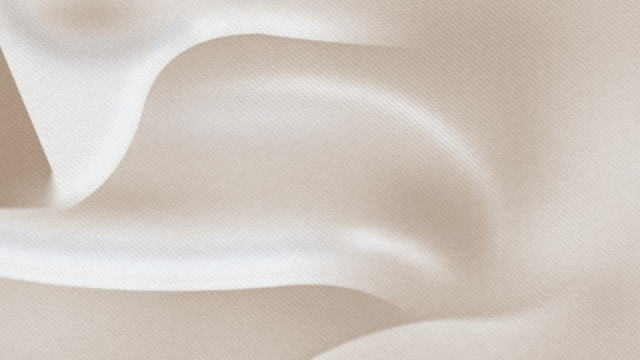
This texture is drawn by a Shadertoy shader. Its source:

```glsl
// Draped ivory satin: soft folds, shaded creases and a fine diagonal weave.
// Curved creases give signed distances that drive light and shadow; broad
// elliptical glows shape the cloth between them. Units are canvas heights.

#define SHADE vec3(0.67, 0.58, 0.50)
#define LIGHT vec3(0.92, 0.92, 0.92)
#define COOL vec3(-0.018, 0.0, 0.022)
#define BODY_TONE 0.53
#define CONTRAST 1.22
#define WEAVE_DENSITY 92.0
#define WEAVE_DEPTH 0.105
#define GRAIN_DEPTH 0.08
#define EDGE 0.004
#define CURVE_STEPS 20

float hash(vec2 p) {
    return fract(sin(dot(p, vec2(127.1, 311.7))) * 43758.545);
}

float noise(vec2 p) {
    vec2 i = floor(p), f = fract(p);
    f = f * f * (3.0 - 2.0 * f);
    return mix(mix(hash(i), hash(i + vec2(1, 0)), f.x),
               mix(hash(i + vec2(0, 1)), hash(i + vec2(1, 1)), f.x), f.y);
}

float bell(float x) { return exp(-x * x); }

float glow(vec2 p, vec2 centre, vec2 radius) {
    vec2 q = (p - centre) / radius;
    return exp(-dot(q, q));
}

// Signed distance to a quadratic curve (positive on its left) and position along it
vec2 crease(vec2 p, vec2 a, vec2 b, vec2 c) {
    vec2 from = a, best = vec2(9.0, 0.0);
    for (int i = 1; i <= CURVE_STEPS; i++) {
        float t = float(i) / float(CURVE_STEPS);
        vec2 to = mix(mix(a, b, t), mix(b, c, t), t);
        vec2 along = to - from, rel = p - from;
        float h = clamp(dot(rel, along) / dot(along, along), 0.0, 1.0);
        float d = length(rel - along * h);
        float side = along.x * rel.y - along.y * rel.x < 0.0 ? -1.0 : 1.0;
        if (d < abs(best.x)) best = vec2(d * side, t + (h - 1.0) / float(CURVE_STEPS));
        from = to;
    }
    return best;
}

float nearer(float a, float b) { return abs(a) < abs(b) ? a : b; }

void mainImage(out vec4 fragColor, in vec2 fragCoord) {
    vec2 p = fragCoord / iResolution.y;
    float soft = max(EDGE, 1.0 / iResolution.y);

    // Crease lines
    float upper = crease(p, vec2(0.185, 0.417), vec2(0.347, 0.50), vec2(0.398, 0.70)).x;
    upper = nearer(upper, crease(p, vec2(0.398, 0.70), vec2(0.45, 0.905), vec2(0.718, 0.907)).x);
    upper = nearer(upper, crease(p, vec2(0.718, 0.907), vec2(0.91, 0.88), vec2(1.157, 0.866)).x);
    float lower = nearer(crease(p, vec2(-0.05, 0.24), vec2(0.35, 0.165), vec2(0.79, 0.206)).x,
                         crease(p, vec2(0.79, 0.206), vec2(0.97, 0.225), vec2(1.10, 0.15)).x);
    float corner = nearer(crease(p, vec2(0.86, 0.0), vec2(1.09, 0.12), vec2(1.30, 0.113)).x,
                          crease(p, vec2(1.30, 0.113), vec2(1.48, 0.11), vec2(1.63, 0.21)).x);
    vec2 arcTop = crease(p, vec2(0.44, 0.734), vec2(0.97, 0.826), vec2(1.204, 0.653));
    vec2 arcSide = crease(p, vec2(1.204, 0.653), vec2(1.39, 0.51), vec2(1.39, 0.33));
    float arc = nearer(arcTop.x, arcSide.x);
    float arcPos = abs(arcTop.x) < abs(arcSide.x) ? arcTop.y : 1.0 + arcSide.y;

    // Broad light and shade of the cloth
    float tone = BODY_TONE;
    float arcFade = smoothstep(-0.1, 0.5, arcPos) * (1.0 - 0.7 * smoothstep(0.9, 1.9, arcPos));
    tone += arcFade * (0.24 * bell(arc / 0.034) + 0.11 * bell((arc + 0.06) / 0.09));
    tone += 0.15 * glow(p, vec2(0.65, 0.67), vec2(0.30, 0.06));
    tone += 0.06 * glow(p, vec2(0.70, 0.54), vec2(0.30, 0.09));
    tone -= 0.24 * glow(p, vec2(1.19, 0.44), vec2(0.18, 0.13));
    tone -= 0.16 * glow(p, vec2(1.31, 0.31), vec2(0.09, 0.13));
    tone -= 0.20 * glow(p, vec2(1.36, 0.88), vec2(0.28, 0.19));
    tone -= 0.12 * glow(p, vec2(1.45, 0.60), vec2(0.09, 0.18));
    tone += 0.19 * glow(p, vec2(1.74, 0.56), vec2(0.22, 0.30));
    tone += 0.13 * glow(p, vec2(1.54, 0.33), vec2(0.15, 0.13));
    tone -= 0.10 * glow(p, vec2(1.68, 0.17), vec2(0.10, 0.08));
    tone -= 0.16 * glow(p, vec2(0.33, 0.44), vec2(0.18, 0.05));
    tone += 0.12 * glow(p, vec2(0.06, 0.07), vec2(0.28, 0.14));
    tone -= 0.17 * exp(-max(-upper, 0.0) / 0.07) * smoothstep(0.36, 0.55, p.x)
          * smoothstep(1.35, 0.9, p.x) * smoothstep(0.5, 0.7, p.y);

    // Lower fold: bright roll with a cool centre and a crisp underside
    float reach = smoothstep(1.16, 0.75, p.x);
    float roll = bell((lower - 0.075) / 0.105) * 0.45 - 0.17 * bell((lower - 0.105) / 0.03);
    tone += roll * reach * smoothstep(-soft, soft, lower);
    tone += 0.10 * bell((lower - 0.012) / 0.012) * reach;
    tone -= 0.21 * exp(-max(-lower, 0.0) / 0.06) * smoothstep(soft, -soft, lower)
          * smoothstep(0.1, 0.75, p.x) * smoothstep(1.25, 0.95, p.x);
    tone -= 0.14 * glow(p, vec2(0.95, 0.13), vec2(0.20, 0.07));
    vec2 tail = crease(p, vec2(0.90, 0.335), vec2(1.13, 0.36), vec2(1.28, 0.20));
    tone += 0.34 * bell(tail.x / 0.038) * smoothstep(0.0, 0.3, tail.y) * smoothstep(1.08, 0.55, tail.y);

    // Lower right fold, its edge blurring towards the right
    float cornerFade = smoothstep(1.70, 1.35, p.x);
    float cornerSoft = soft * 2.0 + 0.03 * smoothstep(1.15, 1.6, p.x);
    tone += 0.26 * exp(min(corner, 0.0) / 0.12) * smoothstep(cornerSoft, -cornerSoft, corner) * cornerFade;
    tone -= 0.15 * exp(-max(corner, 0.0) / 0.04) * smoothstep(-cornerSoft, cornerSoft, corner) * cornerFade;

    // Upper fold, covering the cloth beneath
    float groove = crease(p, vec2(0.0, 1.02), vec2(0.12, 0.74), vec2(0.50, 0.91)).x;
    float sheet = 0.86 + 0.12 * bell((upper - 0.04) / 0.035) - 0.18 * bell(groove / 0.04);
    sheet -= 0.46 * glow(p, vec2(0.25, 0.96), vec2(0.17, 0.08));
    sheet -= 0.22 * glow(p, vec2(0.85, 1.02), vec2(0.34, 0.07));
    sheet -= 0.20 * glow(p, vec2(0.18, 0.42), vec2(0.08, 0.05));
    float onSheet = smoothstep(-soft, soft, upper) * smoothstep(1.25, 0.75, p.x) * smoothstep(0.405, 0.43, p.y);
    tone = mix(tone, sheet, onSheet);

    // Deep pocket at the left, its lower tip melting into the fold
    float pocketSoft = soft + 0.03 * smoothstep(0.54, 0.45, p.y);
    float pocketEdge = min((0.873 - p.y) * 0.418, 0.145);
    float pocket = smoothstep(pocketSoft, -pocketSoft, p.x - pocketEdge) * smoothstep(0.41, 0.43, p.y);
    tone = mix(tone, 0.12 + 0.25 * glow(p, vec2(0.14, 0.43), vec2(0.10, 0.06)), pocket);
    tone = BODY_TONE + (tone - BODY_TONE) * CONTRAST;

    // Twill threads, gently bent by the folds, and uneven grain
    vec2 thread = (p + 0.012 * vec2(tone, -tone)) * WEAVE_DENSITY * 6.2832;
    float weave = sin(thread.x * 0.62 + thread.y * 0.72) * (0.6 + 0.4 * sin(thread.x * 0.75 - thread.y * 0.42));
    float sheen = 0.55 + 0.35 * noise(p * 7.0) + 0.5 * arcFade * bell(arc / 0.07)
                + 0.3 * glow(p, vec2(1.36, 0.88), vec2(0.30, 0.20));
    tone += WEAVE_DEPTH * weave * sheen;
    tone += GRAIN_DEPTH * (noise(p * vec2(110.0, 150.0)) - 0.5) + 0.05 * (noise(p * 6.0) - 0.5);

    float cool = reach * bell((lower - 0.105) / 0.04) + onSheet * bell(groove / 0.05)
               + 0.6 * glow(p, vec2(0.65, 0.67), vec2(0.30, 0.07));
    vec3 color = mix(SHADE, LIGHT, clamp(tone, -0.1, 1.06)) + COOL * cool;
    fragColor = vec4(clamp(color, 0.0, 1.0), 1.0);
}
```
